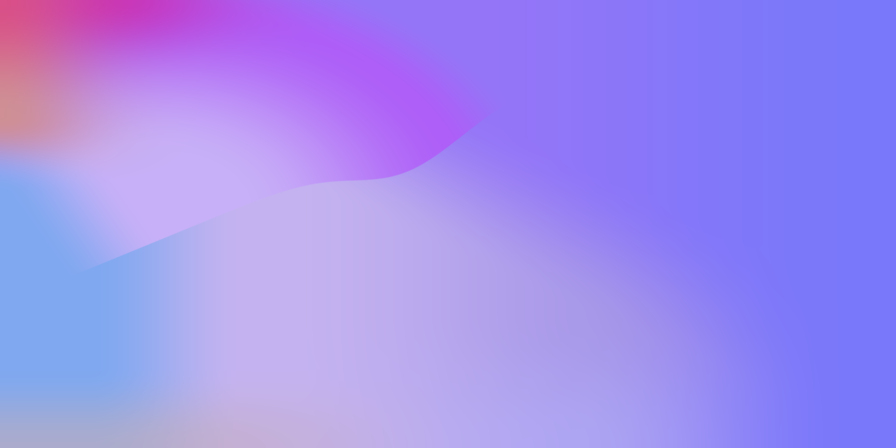
Write a Shadertoy shader that draws this background.

```glsl
const vec3 INDIGO   = vec3(0.48, 0.47, 0.98);
const vec3 VIOLET   = vec3(0.58, 0.46, 0.97);
const vec3 PURPLE   = vec3(0.68, 0.37, 0.97);
const vec3 LILAC    = vec3(0.78, 0.69, 0.97);
const vec3 MAGENTA  = vec3(0.78, 0.20, 0.74);
const vec3 ROSE     = vec3(0.85, 0.31, 0.53);
const vec3 APRICOT  = vec3(0.81, 0.56, 0.58);
const vec3 SKY      = vec3(0.50, 0.66, 0.94);
const vec3 PALE     = vec3(0.77, 0.70, 0.94);
const vec3 DUSK     = vec3(0.65, 0.59, 0.91);
const vec3 PERI     = vec3(0.67, 0.64, 0.95);
const vec3 SAND     = vec3(0.77, 0.68, 0.72);

const vec2 DOME_CENTRE = vec2(0.34, 0.53);
const vec2 DOME_RADII  = vec2(0.573, 0.365);
const float HAZE_SOFTNESS = 0.17;

// Smooth fall from one to zero between a and b
float fall(float a, float b, float x) {
    return 1.0 - smoothstep(a, b, x);
}

float bell(float x, float width) {
    float t = x / width;
    return exp(-t * t);
}

// Height of the crease between the two sheets
float creaseHeight(float x) {
    return 0.388 + 0.41 * (x - 0.17) - 0.074 * bell(x - 0.91, 0.17);
}

vec3 backdrop(vec2 p) {
    return mix(VIOLET, INDIGO, smoothstep(1.05, 1.9, p.x));
}

vec3 upperSheet(vec2 p) {
    // Lilac dome with a purple rim
    float r = length((p - DOME_CENTRE) / DOME_RADII);
    vec3 col = mix(LILAC, PURPLE, smoothstep(0.35, 1.25, r));
    col = mix(col, backdrop(p), smoothstep(1.22, 1.55, r));

    // Magenta glow along the top
    col = mix(col, MAGENTA, bell(p.x - 0.24, 0.25) * bell(1.0 - p.y, 0.1));

    // Warm corner
    vec3 warm = mix(APRICOT, ROSE, smoothstep(0.75, 1.0, p.y));
    col = mix(col, warm, bell(p.x, 0.2) * smoothstep(0.58, 0.74, p.y));

    // Sky glow at the left
    float skyEdge = 0.12 + 0.7 * (0.61 - p.y);
    float sky = fall(skyEdge - 0.14, skyEdge + 0.14, p.x);
    return mix(col, SKY, sky * fall(0.57, 0.72, p.y));
}

vec3 lowerSheet(vec2 p) {
    // Slanted haze over the backdrop
    vec3 dusk = mix(PERI, DUSK, smoothstep(0.0, 0.3, p.y));
    vec3 haze = mix(PALE, dusk, smoothstep(0.6, 1.45, p.x));
    float hazeTop = 0.65 - 0.46 * (p.x - 0.91);
    float amount = fall(hazeTop - HAZE_SOFTNESS, hazeTop + HAZE_SOFTNESS, p.y);
    vec3 col = mix(backdrop(p), haze, amount * fall(1.3, 1.88, p.x));

    // Sky glow at the left and sand along the bottom
    col = mix(col, SKY, fall(0.2, 0.55, p.x));
    float sand = fall(0.0, 0.18, p.y) * fall(0.3, 1.1, p.x);
    return mix(col, SAND, 0.62 * sand);
}

void mainImage(out vec4 fragColor, in vec2 fragCoord) {
    vec2 p = fragCoord / iResolution.y;
    float edge = 1.0 / iResolution.y;
    float above = smoothstep(-edge, edge, p.y - creaseHeight(p.x));
    fragColor = vec4(mix(lowerSheet(p), upperSheet(p), above), 1.0);
}
```
